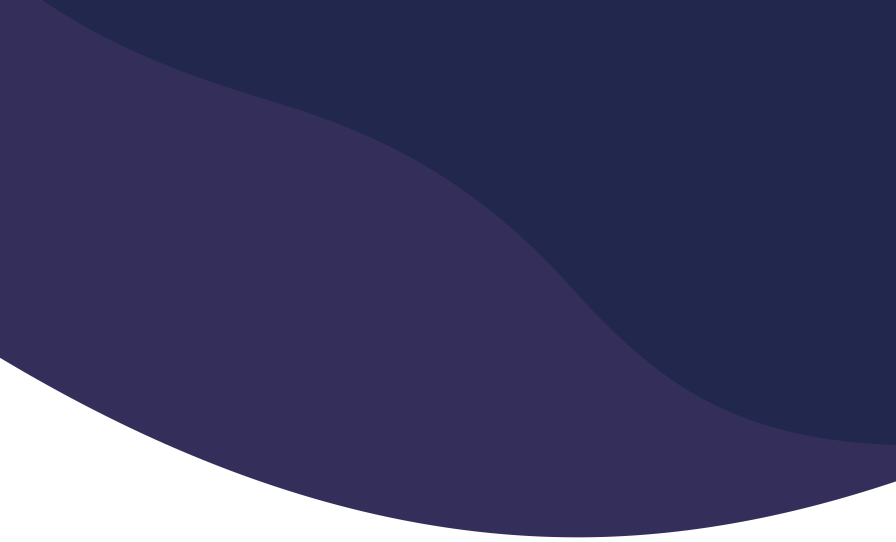
Write a Shadertoy shader that draws this background.

```glsl
#define NAVY   vec3(0.129, 0.153, 0.302)
#define PURPLE vec3(0.200, 0.184, 0.353)
#define PAPER  vec3(1.0)
#define CANVAS_HEIGHT 0.6055   // in canvas widths

// Cubic Hermite segment; each knot holds x, depth below the top, slope
float hermite(vec3 a, vec3 b, float x) {
    float span = b.x - a.x;
    float t = (x - a.x) / span;
    float s = 1.0 - t;
    return s * s * (1.0 + 2.0 * t) * a.y + t * t * (3.0 - 2.0 * t) * b.y
         + span * t * s * (s * a.z - t * b.z);
}

// Depth of the S-shaped edge between the two dark areas
float waveEdge(float x) {
    const vec3 knots[5] = vec3[5](
        vec3(0.0470, 0.0000, 0.680),
        vec3(0.3125, 0.1160, 0.305),
        vec3(0.6380, 0.3216, 1.120),
        vec3(0.7813, 0.4440, 0.550),
        vec3(1.0000, 0.4974, 0.050));
    float depth = hermite(knots[0], knots[1], x);
    for (int i = 1; i < 4; i++)
        if (x > knots[i].x) depth = hermite(knots[i], knots[i + 1], x);
    return depth;
}

// Depth of the wide bowl at the bottom
float bowlEdge(float x) {
    const vec3 left   = vec3(0.0000, 0.3997, 0.600);
    const vec3 lowest = vec3(0.6445, 0.6003, 0.000);
    const vec3 right  = vec3(1.0000, 0.5378, -0.335);
    return x < lowest.x ? hermite(left, lowest, x) : hermite(lowest, right, x);
}

// Antialiased coverage of the area where the field is positive
float coverage(float field) {
    return clamp(0.5 + field / length(vec2(dFdx(field), dFdy(field))), 0.0, 1.0);
}

void mainImage(out vec4 fragColor, in vec2 fragCoord) {
    vec2 uv = fragCoord / iResolution.xy;
    float depth = (1.0 - uv.y) * CANVAS_HEIGHT;

    // Layers from back to front
    vec3 color = mix(PAPER, PURPLE, coverage(bowlEdge(uv.x) - depth));
    color = mix(color, NAVY, coverage(waveEdge(uv.x) - depth));
    fragColor = vec4(color, 1.0);
}
```
